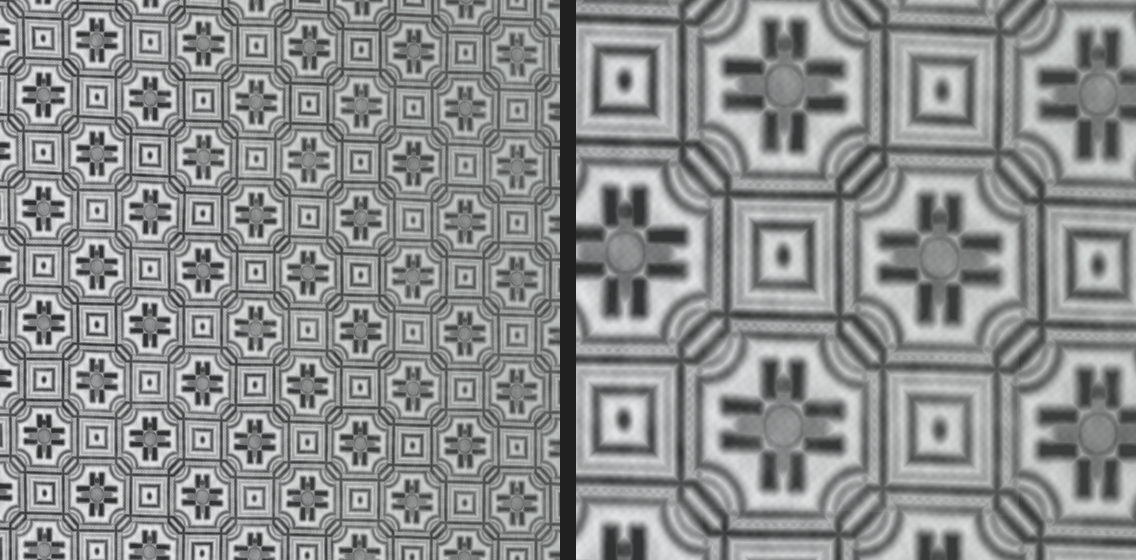
Left: the whole. Right: its middle third, enlarged.
Give the GLSL for this texture, as a Shadertoy shader.

```glsl
float hash(vec2 p) {
    p = fract(p * vec2(0.1731, 0.2317));
    p += dot(p, p.yx + 31.7);
    return fract((p.x + p.y) * p.x * 17.3);
}

vec2 gradientAt(vec2 p) {
    float a = 6.2832 * hash(p);
    return vec2(cos(a), sin(a));
}

float gradientNoise(vec2 p) {
    vec2 i = floor(p), f = fract(p);
    vec2 u = f * f * f * (f * (f * 6.0 - 15.0) + 10.0);
    vec2 e = vec2(1, 0);
    float low = mix(dot(gradientAt(i), f), dot(gradientAt(i + e.xy), f - e.xy), u.x);
    float high = mix(dot(gradientAt(i + e.yx), f - e.yx), dot(gradientAt(i + 1.0), f - 1.0), u.x);
    return mix(low, high, u.y);
}

float stroke(float d, float width) {
    return exp(-d * d / (width * width));
}

float boxDistance(vec2 p, vec2 halfSize) {
    vec2 d = abs(p) - halfSize;
    return length(max(d, 0.0)) + min(max(d.x, d.y), 0.0);
}

float fill(float d, float soft) {
    return smoothstep(soft, -soft, d);
}

float octagon(vec2 p) {
    p = abs(p);
    return max(max(p.x, p.y), 0.587 * (p.x + p.y));
}

// Square whose corners are scooped out by circles
float scooped(vec2 p, float radius) {
    p = abs(p);
    return max(max(p.x, p.y) - 0.525, radius - length(p - 0.5));
}

// Cross of paired bars around a grey button
float crossInk(vec2 q, float soft) {
    vec2 a = abs(q);
    float bars = fill(boxDistance(a - vec2(0.085, 0.265), vec2(0.022, 0.09)) - 0.032, soft);
    bars = max(bars, fill(boxDistance(a - vec2(0.255, 0.1), vec2(0.1, 0.02)) - 0.032, soft));
    float cap = fill(boxDistance(q + vec2(0, 0.24), vec2(0.08, 0.06)), soft);
    float arms = fill(min(boxDistance(q, vec2(0.08, 0.29)), boxDistance(q, vec2(0.3, 0.09))), soft);
    float shade = 0.2 * exp(-pow(length(q) / 0.3, 4.0));
    float ink = max(max(bars, 0.8 * cap), max(0.55 * arms, shade));
    float button = length(q);
    ink = mix(ink, 0.42, fill(button - 0.1, soft));
    return max(ink, 0.6 * stroke(button - 0.12, 0.04));
}

// Nested rectangle with an oval dot
float squareInk(vec2 q, float soft) {
    vec2 a = abs(q);
    float m = max(a.x, a.y);
    float ink = 0.76 * stroke(m - 0.175, 0.025 + 0.3 * soft);
    ink = max(ink, 0.3 * stroke(m - 0.28, 0.035));
    return max(ink, 0.9 * fill(length(q * vec2(1.4, 1.0)) - 0.06, soft));
}

void mainImage(out vec4 fragColor, in vec2 fragCoord) {
    vec2 uv = fragCoord / iResolution.xy;
    float down = 1.0 - uv.y;

    // Slightly stretched and sagging cloth, measured in cells
    float across = uv.x - 0.1732;
    float sag = mix(0.036, 0.02, down) * across;
    float stretch = 0.03 * uv.y * across * (0.75 - across);
    vec2 p = vec2((across - stretch) / 0.0938, (down - sag - 0.0718) / 0.1014);
    p += 0.02 * vec2(gradientNoise(p * 0.9), gradientNoise(p * 0.9 + 40.0));
    vec2 id = floor(p + 0.5), q = p - id;
    float blur = smoothstep(0.1, 1.1, uv.x + 0.25 * (uv.y - 0.5));
    float soft = mix(0.045, 0.065, blur);

    // Interlaced octagons with scooped linings around every second cell
    float ink = 0.0, band = 0.0;
    for (int j = -1; j <= 1; j++)
    for (int i = -1; i <= 1; i++) {
        vec2 cell = vec2(i, j);
        if (mod(id.x + id.y + cell.x + cell.y, 2.0) > 0.5) continue;
        vec2 r = q - cell;
        float d = octagon(r);
        float width = 0.024 + 0.3 * soft;
        ink = max(ink, 0.84 * stroke(d - 0.64, width));
        ink = max(ink, 0.66 * stroke(scooped(r, 0.25), width));
        ink = max(ink, 0.45 * stroke(scooped(r, 0.16), width * 0.9));
        band += fill(abs(d - 0.58) - 0.06, soft);
    }
    float hatch = 0.5 + 0.5 * sin(p.x * 110.0) * sin(p.y * 110.0);
    ink = max(ink, (0.22 + 0.12 * hatch) * band * max(2.0 - band, 0.0));

    // Alternating centres
    bool isCross = mod(id.x + id.y, 2.0) < 0.5;
    ink = max(ink, isCross ? crossInk(q, soft) : squareInk(q, soft));

    // Uneven inking, weave and fading toward the right
    ink *= 0.92 + 0.14 * hash(id + 70.0) + 0.22 * gradientNoise(p * 3.0);
    ink += 0.06 + 0.1 * gradientNoise(p * 9.0) + 0.05 * gradientNoise(p * vec2(22, 8));
    ink += 0.02 * sin(p.x * 95.0 + p.y * 20.0) * sin(p.y * 95.0);
    vec3 dark = mix(vec3(0.18, 0.19, 0.19), vec3(0.28, 0.29, 0.285), blur);
    vec3 light = mix(vec3(0.91, 0.92, 0.92), vec3(0.75, 0.77, 0.76), blur);
    fragColor = vec4(mix(light, dark, clamp(ink, 0.0, 1.0)), 1.0);
}
```
